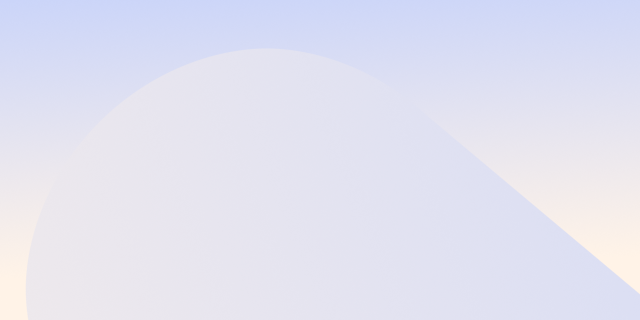
Give the GLSL for this background, as a Shadertoy shader.

```glsl
#define SKY_TOP vec3(0.796, 0.835, 0.976)
#define SKY_LOW vec3(1.0, 0.953, 0.906)
#define SHAPE_WARM vec3(0.934, 0.914, 0.926)
#define SHAPE_COOL vec3(0.862, 0.874, 0.953)
#define CENTER vec2(0.833, 0.096)
#define RADIUS 0.7526
#define ROUNDNESS 1.9
#define EDGE_OFFSET 0.738
#define EDGE_ANGLE 0.698

// Rounded head that runs into a straight slope on the right
float teardropDistance(vec2 p) {
    vec2 normal = vec2(sin(EDGE_ANGLE), cos(EDGE_ANGLE));
    vec2 downhill = vec2(normal.y, -normal.x);
    vec2 q = abs(p) + 1e-5;
    float head = pow(pow(q.x, ROUNDNESS) + pow(q.y, ROUNDNESS), 1.0 / ROUNDNESS) - RADIUS;
    float slope = max(dot(p, normal) - EDGE_OFFSET, -dot(p, downhill));
    return min(head, slope);
}

float hash(vec2 p) {
    return fract(sin(dot(p, vec2(12.99, 78.23))) * 43758.5);
}

void mainImage(out vec4 fragColor, in vec2 fragCoord) {
    vec2 p = fragCoord / iResolution.y;
    float pixel = 1.0 / iResolution.y;

    // Slightly tilted sky gradient
    float skyMix = 1.146 * (1.0 - p.y + 0.035 * p.x);
    vec3 color = mix(SKY_TOP, SKY_LOW, clamp(skyMix, 0.0, 1.0));

    // Diagonal gradient inside the shape
    float shapeMix = 0.5 * (p.x + 0.4 * p.y);
    vec3 shapeColor = mix(SHAPE_WARM, SHAPE_COOL, clamp(shapeMix, 0.0, 1.0));
    float coverage = 1.0 - smoothstep(-0.75 * pixel, 0.75 * pixel, teardropDistance(p - CENTER));
    color = mix(color, shapeColor, coverage);

    // Faint dither against banding
    color += (hash(fragCoord) - 0.5) / 255.0;
    fragColor = vec4(color, 1.0);
}
```
